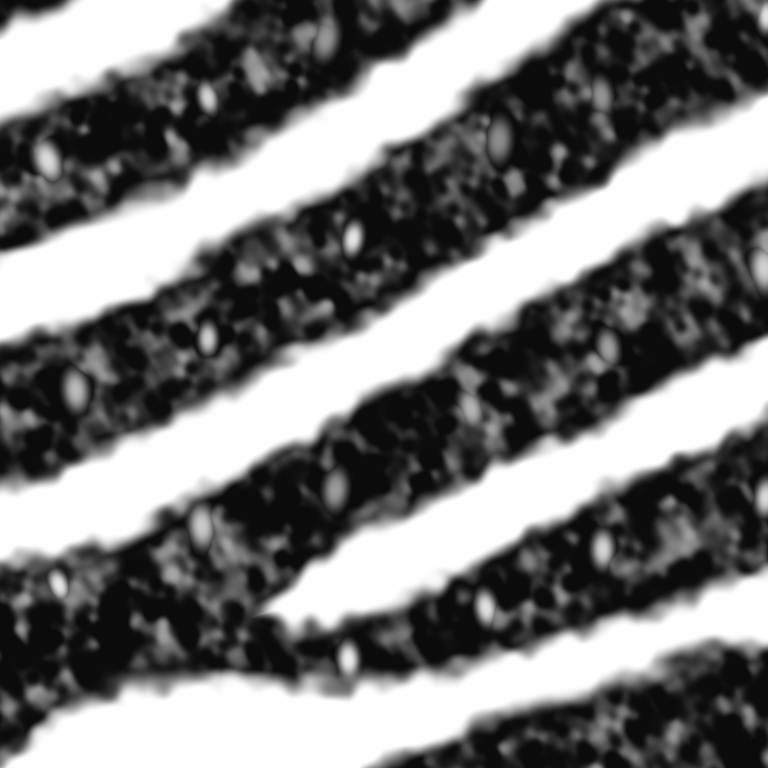
Give the GLSL for this pattern, as a Shadertoy shader.

```glsl
// Soft black and white diagonal bands, like a blurred animal hide.
// Pale stripes follow bent curves, one of them fading out at a fork; the
// dark bands between carry mottled noise and a row of pale oval flecks.

const float FLECK_STEP = 0.18;
const float EDGE_BLUR = 0.015;

float hash(vec2 p) {
    return fract(sin(dot(p, vec2(127.1, 311.7))) * 43758.5453);
}

float valueNoise(vec2 p) {
    vec2 cell = floor(p);
    vec2 f = fract(p);
    f = f * f * (3.0 - 2.0 * f);
    float low = mix(hash(cell), hash(cell + vec2(1.0, 0.0)), f.x);
    float high = mix(hash(cell + vec2(0.0, 1.0)), hash(cell + 1.0), f.x);
    return mix(low, high, f.y);
}

vec2 rotate(vec2 p, float angle) {
    float c = cos(angle), s = sin(angle);
    return vec2(c * p.x + s * p.y, c * p.y - s * p.x);
}

float bell(float x, float center, float width) {
    float t = (x - center) / width;
    return exp(-t * t);
}

// Height of the centre (x) and half width (y) of one pale stripe
vec2 paleStripe(float index, float x) {
    float center = 0.31 + 0.42 * x + 0.1 * x * x - 0.016 * sin(6.2832 * x);
    float halfWidth = 0.058;
    if (index > 0.5) {
        center += (index - 1.0) * (0.295 + 0.04 * x);
    } else if (index > -0.5) {
        // Fades out to the left, where two dark bands join
        center -= mix(0.16, 0.32, x) + 0.16 * x * (1.0 - x);
        halfWidth = mix(-0.05, 0.05, smoothstep(0.24, 0.46, x));
    } else {
        // Swells below the fork
        center -= mix(0.37, 0.62, x) - 0.3 * (index + 1.0);
        halfWidth = 0.045 + 0.105 * bell(x, 0.2, 0.2);
    }
    return vec2(center, halfWidth);
}

// Signed depth inside the nearest pale stripe, negative in the dark bands
float paleDepth(vec2 p) {
    float depth = -1.0;
    for (int i = -1; i <= 3; i++) {
        vec2 stripe = paleStripe(float(i), p.x);
        depth = max(depth, stripe.y - abs(p.y - stripe.x));
    }
    return depth * 0.88;
}

// Uneven stripe outline: broad lumps plus fine fraying
float outlineWobble(vec2 p) {
    float lumps = valueNoise(p * 13.0 + 4.0) - 0.5;
    float fray = valueNoise(p * 42.0 + 9.0) - 0.5;
    return 0.024 * lumps + 0.018 * fray;
}

float fleck(vec2 p, vec2 center, vec2 radius, float angle) {
    vec2 q = rotate(p - center, angle) / radius;
    return exp(-pow(dot(q, q), 1.4));
}

// Pale ovals strung along the middle of each dark band
float fleckRow(vec2 p, float band) {
    float glow = 0.0;
    for (int k = 0; k < 7; k++) {
        vec2 id = vec2(float(k), band + 7.0);
        float x = 0.09 + FLECK_STEP * (float(k) + 0.35 * (hash(id) - 0.5));
        float middle = 0.5 * (paleStripe(band, x).x + paleStripe(band + 1.0, x).x);
        middle += 0.04 * (hash(id + 3.1) - 0.5);
        vec2 radius = vec2(0.016, 0.027) * mix(0.75, 1.1, hash(id + 5.7));
        float strength = mix(0.5, 0.95, hash(id + 8.3));
        float tilt = mix(-0.4, 0.4, hash(id + 2.9));
        glow = max(glow, strength * fleck(p, vec2(x, middle), radius, tilt));
    }
    return glow;
}

// Cloudy grey mottling, drawn out slightly across the band
float mottle(vec2 p) {
    vec2 q = rotate(p, 0.5);
    float n = 0.65 * valueNoise(q * vec2(44.0, 34.0));
    n += 0.35 * valueNoise(q * vec2(75.0, 62.0) + 20.0);
    return smoothstep(0.38, 0.95, n);
}

void mainImage(out vec4 fragColor, in vec2 fragCoord) {
    vec2 p = fragCoord / iResolution.y;
    float depth = paleDepth(p) + outlineWobble(p);

    // Dark band, blackest along its rim
    float rim = smoothstep(0.0, 0.045, -depth);
    float tone = 0.045 + 0.6 * mottle(p) * mix(0.35, 1.0, rim);
    for (int band = -1; band <= 2; band++) {
        tone = max(tone, fleckRow(p, float(band)));
    }

    // Pale stripes over the bands
    float pale = smoothstep(-EDGE_BLUR, EDGE_BLUR, depth);
    fragColor = vec4(vec3(mix(tone, 0.995, pale)), 1.0);
}
```
